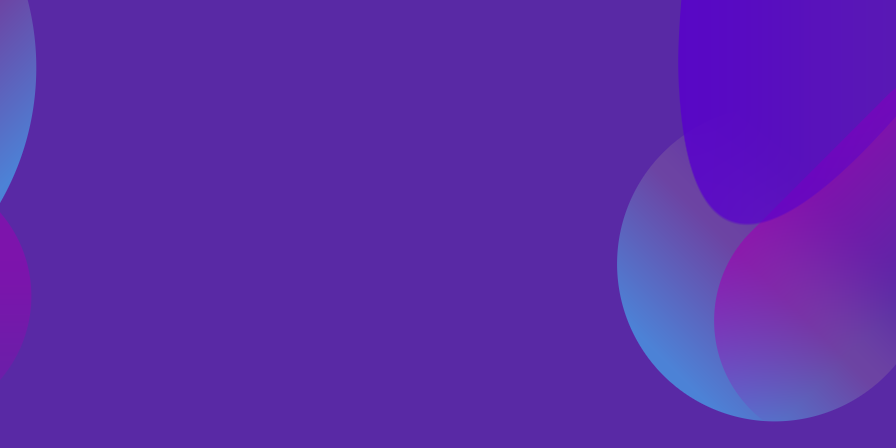
Write a Shadertoy shader that draws this background.

```glsl
#define BASE    vec3(0.350, 0.160, 0.648)
#define BLUE    vec3(0.300, 0.510, 0.840)
#define MAUVE   vec3(0.425, 0.265, 0.640)
#define MAGENTA vec3(0.620, 0.000, 0.700)
#define INDIGO  vec3(0.345, 0.000, 0.800)
#define BLEND_RADIUS 0.469

// Coverage of a shape from its signed distance, one pixel soft
float fillMask(float dist) {
    return clamp(0.5 - dist * iResolution.y, 0.0, 1.0);
}

float capsule(vec2 p, vec2 a, vec2 b, float radius) {
    vec2 axis = b - a;
    float h = clamp(dot(p - a, axis) / dot(axis, axis), 0.0, 1.0);
    return length(p - a - axis * h) - radius;
}

float smoothMax(float a, float b, float k) {
    float h = max(1.0 - abs(a - b) / k, 0.0);
    return max(a, b) + 0.25 * k * h * h;
}

// Rounded wedge: a gently bowed left side and a slanted right side
float wedge(vec2 p) {
    float bow = max(p.y - 0.818, 0.0);
    float left = 1.513 - p.x + 0.236 * bow * bow;
    float right = dot(p - vec2(2.0, 0.740), vec2(0.742, -0.671));
    return smoothMax(left, right, BLEND_RADIUS);
}

// Disc lit blue on one side, turning mauve and then clear
vec3 glassDisc(vec3 col, vec2 p, vec2 center, float radius, vec2 lightDir, float mauveStop) {
    vec2 q = p - center;
    float along = dot(q, normalize(lightDir)) / radius;
    vec3 tint = mix(MAUVE, BLUE, clamp((along - mauveStop) / (0.93 - mauveStop), 0.0, 1.0));
    float alpha = smoothstep(mauveStop - 0.7, mauveStop, along);
    return mix(col, tint, alpha * fillMask(length(q) - radius));
}

void mainImage(out vec4 fragColor, in vec2 fragCoord) {
    vec2 p = fragCoord / iResolution.y;
    vec3 col = BASE;

    // Left edge: large glass disc above a magenta one
    col = glassDisc(col, p, vec2(-0.523, 0.849), 0.604, vec2(1.0, -1.0), 0.43);
    float leftDisc = length(p - vec2(-0.215, 0.339)) - 0.285;
    float leftAlpha = mix(0.28, 0.52, smoothstep(0.15, 0.45, p.y));
    col = mix(col, MAGENTA, leftAlpha * fillMask(leftDisc));

    // Right side: glass disc
    col = glassDisc(col, p, vec2(1.729, 0.411), 0.3516, vec2(-1.0), 0.11);

    // Magenta capsule fading away from its upper left side
    float band = capsule(p, vec2(1.875, 0.284), vec2(2.177, 0.586), 0.281);
    float depth = dot(p - vec2(1.676, 0.483), vec2(0.7071, -0.7071));
    float bandAlpha = 0.62 * clamp(1.0 - depth / 0.35, 0.0, 1.0);
    col = mix(col, MAGENTA, bandAlpha * fillMask(band));

    // Translucent indigo wedge on top
    float wedgeAlpha = mix(0.82, 0.40, smoothstep(1.5, 2.05, p.x));
    col = mix(col, INDIGO, wedgeAlpha * fillMask(wedge(p)));

    fragColor = vec4(col, 1.0);
}
```
